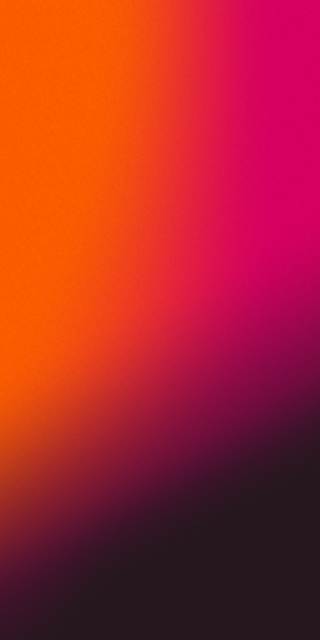
This background is drawn by a WebGL 1 fragment shader. Its source:

```glsl
precision highp float;
// Grainy gradient: orange melting into magenta above a slanted dark plum base.

uniform vec2 u_resolution;

#define ORANGE vec3(0.98, 0.36, 0.0)
#define MAGENTA vec3(0.84, 0.0, 0.38)
#define PLUM vec3(0.31, 0.06, 0.20)
#define SHADOW vec3(0.15, 0.09, 0.12)
#define SHADE_SLOPE 0.27
#define SHADE_TOP 0.42
#define SHADE_MID 0.08
#define WARM_END 0.88
#define GRAIN_CELLS vec2(256.0, 512.0)
#define GRAIN_AMOUNT 0.05

float hash(vec2 p) {
  return fract(sin(dot(p, vec2(12.9898, 78.233))) * 43758.5453);
}

// Orange to magenta, with the orange side narrowing toward the bottom.
vec3 warmGradient(vec2 uv) {
  float drop = 1.0 - uv.y;
  float warmStart = 0.3 - drop * drop;
  return mix(ORANGE, MAGENTA, smoothstep(warmStart, WARM_END, uv.x));
}

// Fade to plum, then to near black, along a rising diagonal.
vec3 shade(vec3 color, vec2 uv) {
  float height = uv.y - SHADE_SLOPE * uv.x;
  float plumFade = 1.0 - smoothstep(SHADE_MID - 0.06, SHADE_TOP, height);
  float left = 1.0 - smoothstep(0.0, 0.4, uv.x);
  float shadowFade = 1.0 - smoothstep(-0.01 - 0.07 * left, 0.16, height);
  return mix(mix(color, PLUM, plumFade), SHADOW, shadowFade);
}

// Fine speckle, mixing single cells with a softer, coarser layer.
float grain(vec2 uv) {
  vec2 cell = floor(uv * GRAIN_CELLS);
  float fine = hash(cell);
  float coarse = hash(floor(cell * 0.5) + 37.0);
  return mix(fine, coarse, 0.3) - 0.5;
}

void main() {
  vec2 uv = gl_FragCoord.xy / u_resolution;
  vec3 color = shade(warmGradient(uv), uv);
  color *= 1.0 + GRAIN_AMOUNT * grain(uv);
  gl_FragColor = vec4(clamp(color, 0.0, 1.0), 1.0);
}
```
